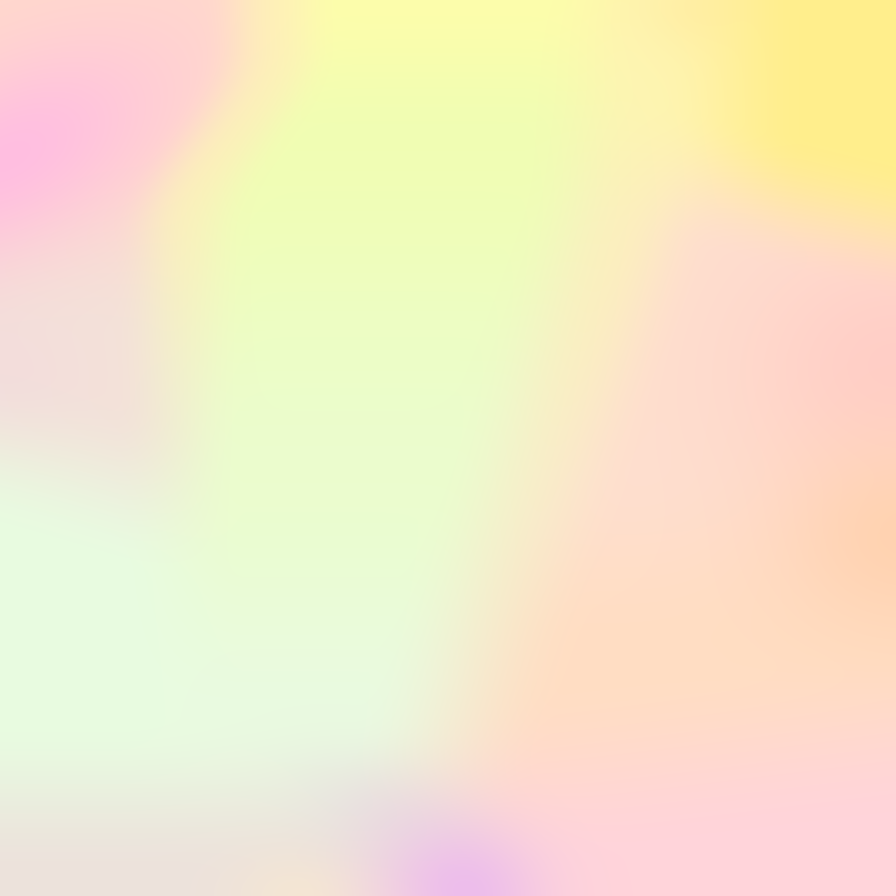
Give the GLSL for this background, as a Shadertoy shader.

```glsl
// Soft elliptical falloff around a centre, tilted by an angle
float glow(vec2 p, vec2 centre, vec2 radius, float tilt) {
    float c = cos(tilt), s = sin(tilt);
    vec2 d = mat2(c, -s, s, c) * (p - centre) / radius;
    return exp(-dot(d, d));
}

// Pink corner sinking through rose grey into mint
vec3 leftField(vec2 p) {
    vec3 mint = vec3(0.91, 0.985, 0.88);
    vec3 col = mix(mint, vec3(0.952, 0.883, 0.85), smoothstep(0.40, 0.60, p.y + 0.3 * p.x));
    col = mix(col, vec3(1.0, 0.85, 0.80), smoothstep(0.62, 0.85, p.y));
    col = mix(col, vec3(0.95, 0.85, 0.87), 0.5 * glow(p, vec2(0.0, 0.58), vec2(0.09, 0.07), 0.0));
    return mix(col, vec3(1.0, 0.745, 0.88), glow(p, vec2(0.01, 0.825), vec2(0.19, 0.10), 0.5));
}

// Mint at the foot, lime above, pale yellow at the top
vec3 centreField(vec2 p) {
    vec3 col = mix(vec3(0.915, 0.98, 0.88), vec3(0.92, 0.99, 0.805), smoothstep(0.18, 0.48, p.y));
    col = mix(col, vec3(0.942, 0.992, 0.70), smoothstep(0.46, 0.88, p.y));
    return mix(col, vec3(0.988, 0.993, 0.67), smoothstep(0.85, 1.0, p.y));
}

// Rose, peach and coral under a yellow corner
vec3 rightField(vec2 p) {
    vec3 col = mix(vec3(1.0, 0.83, 0.855), vec3(1.0, 0.868, 0.765), smoothstep(0.04, 0.25, p.y - 0.12 * (p.x - 0.7)));
    col = mix(col, vec3(0.997, 0.872, 0.81), smoothstep(0.28, 0.48, p.y));
    col = mix(col, vec3(1.0, 0.80, 0.775), 0.9 * glow(p, vec2(1.0, 0.59), vec2(0.17, 0.14), 0.0));
    col = mix(col, vec3(1.0, 0.82, 0.68), 0.9 * glow(p, vec2(1.01, 0.40), vec2(0.14, 0.11), 0.0));
    vec3 yellow = mix(vec3(1.0, 0.95, 0.67), vec3(1.0, 0.932, 0.55), smoothstep(0.74, 0.90, p.x));
    col = mix(col, yellow, smoothstep(0.70, 0.86, p.y + 0.25 * (p.x - 0.85)));
    return mix(col, vec3(1.0, 0.90, 0.58), 0.7 * glow(p, vec2(0.74, 1.0), vec2(0.07, 0.05), 0.0));
}

void mainImage(out vec4 fragColor, in vec2 fragCoord) {
    vec2 p = fragCoord / iResolution.xy;
    vec3 cream = vec3(1.0, 0.95, 0.71);

    // Left side meets the centre along a bending cream seam
    float leftEdge = 0.205 + 0.10 * smoothstep(0.74, 0.95, p.y);
    vec3 col = mix(leftField(p), centreField(p), smoothstep(leftEdge - 0.08, leftEdge + 0.07, p.x));
    float leftSeam = exp(-pow((p.x - leftEdge) / 0.045, 2.0));
    col = mix(col, cream, 0.5 * leftSeam * smoothstep(0.45, 0.82, p.y));

    // Grey haze along the foot
    col = mix(col, vec3(0.925, 0.885, 0.86), smoothstep(0.20, 0.02, p.y));
    col = mix(col, vec3(0.965, 0.905, 0.82), 0.8 * glow(p, vec2(0.34, 0.0), vec2(0.08, 0.05), 0.0));

    // Right side meets the centre along a leaning cream seam
    float rightEdge = 0.46 + 0.32 * p.y - 0.06 * smoothstep(0.75, 1.0, p.y);
    col = mix(col, rightField(p), smoothstep(rightEdge - 0.13, rightEdge + 0.10, p.x));
    float rightSeam = exp(-pow((p.x - rightEdge) / 0.06, 2.0));
    col = mix(col, cream, 0.5 * rightSeam * smoothstep(0.2, 0.8, p.y));

    // Violet bloom at the bottom edge with a paler halo
    col = mix(col, vec3(0.90, 0.85, 0.88), 0.6 * glow(p, vec2(0.45, 0.08), vec2(0.11, 0.06), -0.4));
    col = mix(col, vec3(0.925, 0.735, 0.925), 0.95 * glow(p, vec2(0.52, 0.005), vec2(0.085, 0.07), -0.3));

    fragColor = vec4(col, 1.0);
}
```
